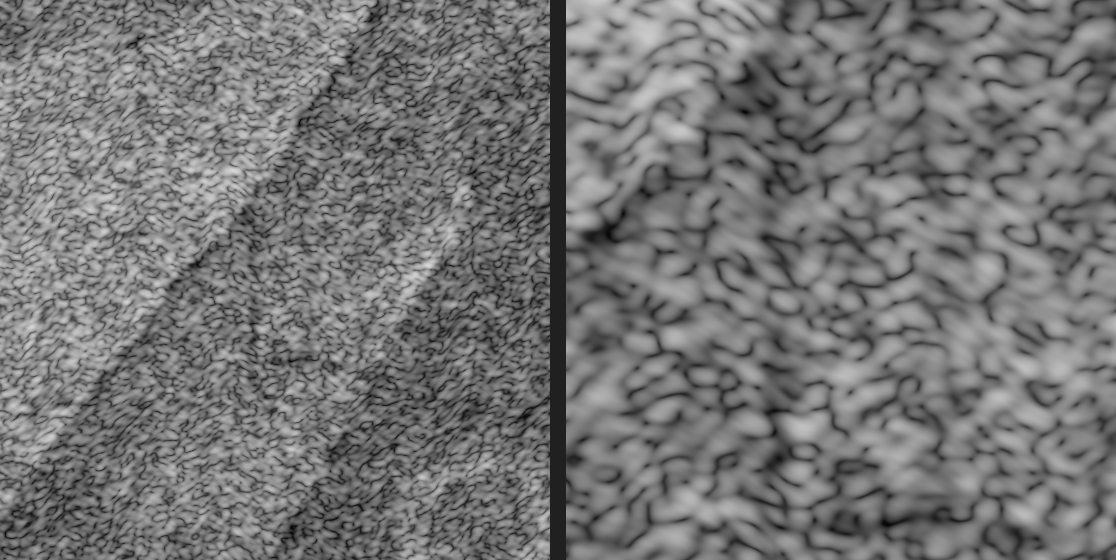
Left, the full canvas; right, a detail of the centre.
Reproduce this texture procedurally as a Shadertoy shader.

```glsl
#define WAVES 48
#define GRAIN_FREQ vec2(21.0, 31.0)
#define MOTTLE_FREQ vec2(5.0, 7.0)
#define HAIR_FREQ vec2(26.0, 75.0)
#define GRAIN_CONTRAST 0.098
#define PIT_FLOOR 0.04
#define LIGHT_ROCK 0.55
#define MID_ROCK 0.415
#define DARK_ROCK 0.39
#define CRACK_WIDTH 0.0055
#define CRACK_DEPTH 0.13

const float TAU = 6.2831853;

float hash(float n) {
    return fract(sin(n * 12.9898) * 43758.55);
}

// Sum of layered waves with a Gaussian spread of frequencies, unit mean power
vec2 phasor(vec2 p, vec2 spread, float seed) {
    vec2 sum = vec2(0.0);
    for (int i = 0; i < WAVES; i++) {
        float n = float(i) + seed;
        float radius = sqrt(-2.0 * log((float(i) + 0.5) / float(WAVES)));
        float angle = TAU * hash(n + 0.37);
        vec2 freq = spread * radius * vec2(cos(angle), sin(angle));
        float phase = TAU * (dot(freq, p) + hash(n + 71.3));
        sum += vec2(cos(phase), sin(phase));
    }
    return sum / sqrt(float(WAVES));
}

float bell(float d, float width) {
    return exp(-d * d / (width * width));
}

// Soft dark line between two points
float crack(vec2 p, vec2 a, vec2 b) {
    vec2 ab = b - a;
    float t = clamp(dot(p - a, ab) / dot(ab, ab), 0.0, 1.0);
    return bell(length(p - a - ab * t), CRACK_WIDTH);
}

float mainFault(float y) {
    return 0.09 + 0.74 * (y - 0.2) + 0.03 * bell(y - 0.67, 0.15);
}

float sideFault(float y) {
    return min(0.486 + 0.56 * y, 1.012 - 0.25 * y);
}

void mainImage(out vec4 fragColor, in vec2 fragCoord) {
    vec2 p = fragCoord / iResolution.y;

    // Bent coordinates turn the grain and roughen the lines
    vec2 bent = p + 0.018 * sin(p.yx * vec2(11.0, 9.0) + vec2(0.5, 2.0))
                  + 0.004 * sin(p.yx * vec2(37.0, 43.0));
    vec2 q = p + 0.005 * sin(p.yx * vec2(41.0, 33.0))
               + 0.003 * sin(p.yx * vec2(103.0, 89.0) + 1.0);
    float mottle = phasor(bent, MOTTLE_FREQ, 200.0).x;

    // Three broad slabs, split by slanted faults
    float toMain = q.x - mainFault(q.y);
    float toSide = q.x - sideFault(q.y);
    float middle = MID_ROCK + 0.07 * smoothstep(0.02, 0.3, toMain)
                 * (1.0 - smoothstep(0.6, 0.8, p.y));
    float right = DARK_ROCK + 0.06 * smoothstep(0.75, 0.95, p.y);
    float tone = mix(LIGHT_ROCK, middle, smoothstep(-0.012, 0.015, toMain));
    tone = mix(tone, right, smoothstep(-0.01, 0.02, toSide));

    // Dim corners beyond the light slab
    tone -= 0.10 * smoothstep(0.0, 0.04, q.y - 0.87 - 0.24 * q.x)
          * (1.0 - smoothstep(0.3, 0.6, p.x));
    tone -= 0.07 * smoothstep(-0.02, 0.04, 0.19 - 0.45 * q.x - q.y);

    // Pale rims and dark seams along the faults
    float upper = smoothstep(0.3, 0.5, p.y);
    tone += 0.05 * bell(toMain + 0.025, 0.022);
    tone += 0.09 * upper * bell(toSide + 0.02, 0.018);
    float seams = 0.9 * bell(toMain - 0.006, 0.011) * smoothstep(0.16, 0.22, p.y)
                + 0.7 * bell(toSide - 0.008, 0.010) * (1.0 - smoothstep(0.65, 0.8, p.y));

    // Pale ring with a dark surround
    float ring = length((q - vec2(0.853, 0.06)) * vec2(1.0, 1.1));
    tone += 0.13 * bell(ring - 0.125, 0.035) - 0.04 * bell(ring - 0.24, 0.06);

    // Smaller cracks
    seams += crack(q, vec2(0.0, 0.582), vec2(0.17, 0.596));
    seams += crack(q, vec2(0.17, 0.596), vec2(0.27, 0.64));
    seams += crack(q, vec2(0.17, 0.593), vec2(0.3, 0.576));
    seams += crack(q, vec2(0.0, 0.87), vec2(0.33, 0.95));
    seams += crack(q, vec2(0.2, 0.74), vec2(0.46, 0.753));
    seams += 0.7 * crack(q, vec2(0.245, 0.93), vec2(0.26, 0.75));
    seams += 0.7 * crack(q, vec2(0.37, 0.96), vec2(0.39, 0.76));
    seams += crack(q, vec2(0.445, 0.56), vec2(0.45, 0.34));
    seams += 0.8 * crack(q, vec2(0.45, 0.34), vec2(0.53, 0.15));
    seams += crack(q, vec2(0.35, 0.355), vec2(0.64, 0.35));
    seams += 0.8 * crack(q, vec2(0.0, 0.255), vec2(0.14, 0.28));
    seams += 0.9 * crack(q, vec2(0.0, 0.19), vec2(0.24, 0.1));
    tone -= CRACK_DEPTH * min(seams, 1.1) * (0.85 - 0.3 * mottle);

    // Speckle: dark pits where the waves cancel, plus fine hairs
    vec2 wave = phasor(bent, GRAIN_FREQ, 0.0);
    float speckle = log(dot(wave, wave) + PIT_FLOOR) + 0.43;
    float hair = phasor(bent + 0.3 * p.yx, HAIR_FREQ, 400.0).x;
    tone += GRAIN_CONTRAST * speckle + 0.028 * mottle + 0.022 * hair;

    fragColor = vec4(vec3(clamp(tone, 0.03, 0.9)), 1.0);
}
```
